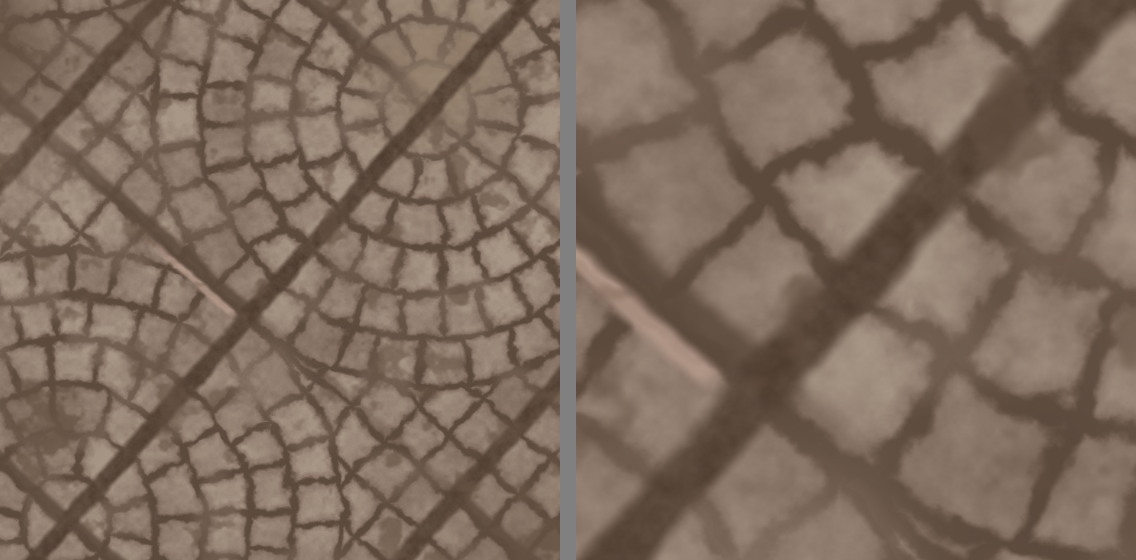
Left, the full canvas; right, a detail of the centre.
A three.js fragment shader for this pattern:

```glsl
varying vec2 vUv;

const float HALF_PI = 1.5707963;
const float TILE = 0.492;         // side of one square tile
const float STONES = 6.0;         // stones along a tile side
const vec2 CORNER = vec2(0.443, 0.434);
const float TILT = 0.849;

const vec3 JOINT = vec3(0.36, 0.29, 0.24);
const vec3 GROOVE = vec3(0.34, 0.27, 0.22);
const vec3 STONE_DARK = vec3(0.49, 0.41, 0.36);
const vec3 STONE_LIGHT = vec3(0.645, 0.575, 0.515);
const vec3 SAND = vec3(0.57, 0.49, 0.40);
const vec3 GRIME = vec3(0.40, 0.32, 0.26);
const vec3 CHIPPED = vec3(0.73, 0.62, 0.56);

float hash(vec2 p) {
  return fract(sin(dot(p, vec2(127.1, 311.7))) * 43758.5453);
}

float noise(vec2 p) {
  vec2 i = floor(p), f = fract(p);
  f = f * f * (3.0 - 2.0 * f);
  return mix(mix(hash(i), hash(i + vec2(1, 0)), f.x),
             mix(hash(i + vec2(0, 1)), hash(i + vec2(1, 1)), f.x), f.y);
}

float fbm(vec2 p) {
  float sum = 0.0, amp = 0.5;
  for (int i = 0; i < 4; i++) {
    sum += amp * noise(p);
    p = p * 2.03 + 17.3;
    amp *= 0.5;
  }
  return sum / 0.9375;
}

float spot(vec2 p, vec2 center, float radius) {
  vec2 d = (p - center) / radius;
  return exp(-dot(d, d));
}

float band(float d, float inner, float outer) {
  return 1.0 - smoothstep(inner, outer, abs(d));
}

float gridDistance(float t) {
  return 0.5 - abs(fract(t) - 0.5);
}

// Fan of rings inside the unit circle: x is joint distance, yz the stone id
vec3 fanStone(vec2 q, float s, vec2 seed) {
  float ring = floor(s);
  float angle = atan(q.y, q.x) / HALF_PI + 2.0;
  float quarter = min(floor(angle), 3.0);
  float count = floor(HALF_PI * (ring + 0.5) + 1.0);
  float t = (angle - quarter) * count;
  float j = floor(t + 0.5);
  float inside = step(0.5, j) * step(j, count - 0.5);
  vec2 row = vec2(ring * 7.0, quarter * 13.0) + seed;
  float offset = t - j - inside * 0.24 * (hash(row + j * 3.1) - 0.5);
  float side = abs(offset) * s * HALF_PI / count;
  return vec3(min(side, gridDistance(s)), row + vec2(j + step(0.0, offset), 5.0));
}

// Square setts filling the corners left by the fans
vec3 cornerStone(vec2 q, float s, vec2 seed) {
  vec2 g = q * STONES;
  float d = min(gridDistance(g.x), gridDistance(g.y));
  return vec3(min(d, s - STONES), floor(g) + seed + 41.0);
}

void main() {
  // Tile frame, with hand-laid unevenness
  vec2 d = (vUv - CORNER) / TILE;
  float c = cos(TILT), sn = sin(TILT);
  vec2 p = vec2(c * d.x + sn * d.y, sn * d.x - c * d.y);
  vec2 wobble = vec2(noise(vUv * 22.0), noise(vUv * 22.0 + 37.0)) - 0.5;
  wobble += 0.4 * (vec2(noise(vUv * 75.0), noise(vUv * 75.0 + 61.0)) - 0.5);
  vec2 w = p + 0.03 * wobble;
  vec2 q = vec2(mod(w.x, 2.0), mod(w.y + 1.0, 2.0)) - 1.0;
  vec2 seed = 9.0 * floor(vec2(w.x, w.y + 1.0) * 0.5);
  float s = length(q) * STONES;
  vec3 stone = s < STONES ? fanStone(q, s, seed) : cornerStone(q, s, seed);

  // Stone tone, blotches and grain
  float blotch = fbm(vUv * 10.0) - 0.5;
  float grain = fbm(vUv * 85.0) - 0.5;
  float tone = 0.69 + 0.32 * (hash(stone.yz) - 0.5) + 1.1 * blotch + 0.55 * grain;
  vec3 color = mix(STONE_DARK, STONE_LIGHT, clamp(tone, 0.0, 1.1));
  color = mix(color, SAND, 0.65 * spot(vUv, vec2(0.78, 0.89), 0.17));

  // Joints, filled in where the paving is worn
  float worn = 0.8 * spot(vUv, vec2(0.79, 0.85), 0.13)
             + 0.8 * spot(vUv, vec2(0.47, 0.33), 0.065)
             + 0.7 * spot(vUv, vec2(0.03, 0.68), 0.12);
  float keep = 1.0 - min(worn, 0.9);
  float edge = stone.x + 0.13 * grain;
  float strength = keep * mix(0.55, 1.0, smoothstep(0.28, 0.58, noise(vUv * 13.0 + 9.0)));
  color = mix(color, STONE_DARK, 0.6 * keep * band(edge, 0.07, 0.25));
  color = mix(color, JOINT, strength * band(edge, 0.03, 0.125));

  // Wide grooves one way, narrow seams the other
  vec2 m = p + 0.011 * wobble;
  float row = abs(mod(m.y + 0.5, 1.0) - 0.5);
  float column = abs(mod(m.x - 0.015 + 0.5, 1.0) - 0.5);
  float grooveKeep = mix(1.0, keep, 0.3 * step(0.5, abs(m.y)));
  float between = smoothstep(0.0, 0.08, m.y) * (1.0 - smoothstep(0.92, 1.0, m.y));
  float seamKeep = mix(1.0, 0.35, between * step(-0.5, m.x)) * keep;
  color = mix(color, JOINT, 0.85 * seamKeep * band(column, 0.012, 0.038));
  color = mix(color, GROOVE + 0.1 * grain, 0.95 * grooveKeep * band(row, 0.02, 0.045));

  // Chipped pale edge along one seam
  float run = smoothstep(-0.5, -0.3, m.y) * (1.0 - smoothstep(-0.07, -0.03, m.y));
  color = mix(color, CHIPPED, 0.8 * run * band(m.x + 0.026, 0.005, 0.024));

  // Dirt at the rim and scattered stains
  float dirt = 0.8 * spot(vUv, vec2(-0.02, 0.92), 0.14)
             + 0.4 * spot(vUv, vec2(0.24, 0.97), 0.08)
             + 0.4 * spot(vUv, vec2(0.09, 0.26), 0.08)
             + 0.35 * spot(vUv, vec2(0.94, 0.03), 0.14);
  dirt += 0.6 * smoothstep(0.61, 0.76, fbm(vUv * 17.0 + 50.0));
  color = mix(color, GRIME, clamp(dirt, 0.0, 0.8));
  gl_FragColor = vec4(color, 1.0);
}
```
